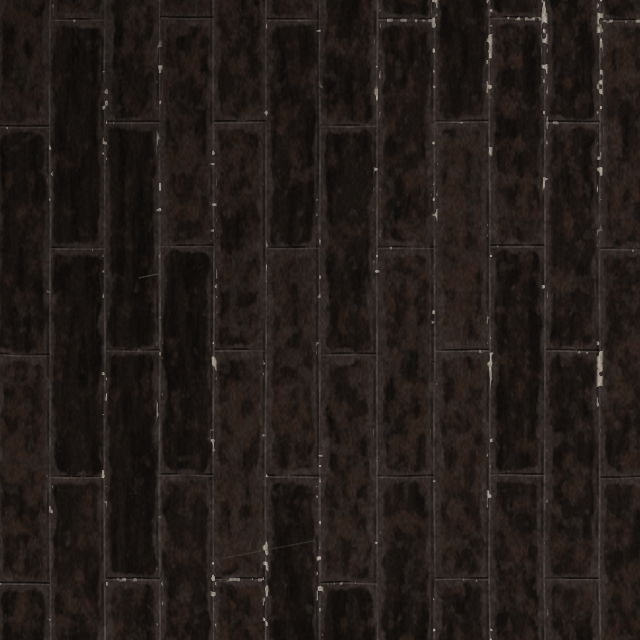
Give the GLSL for this texture, as a three.js fragment shader.

```glsl
// Dark worn planks: tall staggered tiles with grey scuffed rims, rusty mottling,
// thin pale seams and chipped white flecks. Alternate columns shift the tile grid;
// value noise roughens the rims and varies the wear from tile to tile.
varying vec2 vUv;

float hash(vec2 p) {
  p = fract(p * vec2(0.1031, 0.1137));
  p += dot(p, p.yx + 33.33);
  return fract((p.x + p.y) * p.x * 17.3);
}

float noise(vec2 p) {
  vec2 i = floor(p), f = fract(p);
  f = f * f * (3.0 - 2.0 * f);
  return mix(mix(hash(i), hash(i + vec2(1.0, 0.0)), f.x),
             mix(hash(i + vec2(0.0, 1.0)), hash(i + 1.0), f.x), f.y);
}

float fbm(vec2 p) {
  float sum = 0.0, gain = 0.53;
  for (int i = 0; i < 4; i++) {
    sum += gain * noise(p);
    p = mat2(1.6, 1.2, -1.2, 1.6) * p + 19.7;
    gain *= 0.5;
  }
  return sum;
}

float blob(vec2 p, vec2 center, vec2 size) {
  vec2 q = (p - center) / size;
  return exp(-dot(q, q));
}

float scratch(vec2 p, vec2 a, vec2 b) {
  vec2 ab = b - a;
  float t = clamp(dot(p - a, ab) / dot(ab, ab), 0.0, 1.0);
  return 1.0 - smoothstep(0.0003, 0.002, length(p - a - ab * t));
}

void main() {
  vec2 uv = vUv;
  const vec2 tileSize = vec2(0.0859, 0.357);

  // Staggered grid with slightly uneven columns and joints
  float bend = 0.008 * blob(uv, vec2(0.48, 0.5), vec2(0.13, 9.0));
  float wobble = (noise(vec2(uv.y * 9.0, floor(uv.x * 12.0))) - 0.5) * 0.002;
  float column = (uv.x + bend + wobble - 0.0781) / tileSize.x + 1.0;
  float columnId = floor(column);
  float seamId = floor(column + 0.5);
  float shift = mix(0.092, 0.254, mod(columnId, 2.0));
  shift += (hash(vec2(columnId + 5.0, 3.0)) - 0.5) * 0.010;
  float row = (uv.y - shift + (noise(uv * 24.0) - 0.5) * 0.002) / tileSize.y + 1.0;
  vec2 tileId = vec2(columnId, floor(row));
  vec2 cell = (fract(vec2(column, row)) - 0.5) * tileSize;
  float seamX = (column - seamId) * tileSize.x;
  float jointY = (row - floor(row + 0.5)) * tileSize.y;

  // Wear: a value per tile plus broad scuffed regions
  float tileWear = hash(tileId + vec2(41.0, 17.0));
  float region = blob(uv, vec2(0.64, 0.47), vec2(0.24, 0.34))
               + 0.6 * blob(uv, vec2(0.82, 0.12), vec2(0.25, 0.2));
  float wear = (tileWear - 0.5) * 0.28 + region * 0.13;
  float mottle = fbm(uv * vec2(62.0, 38.0) + tileId * 7.3);
  float grain = noise(uv * vec2(330.0, 210.0));
  float streak = fbm(uv * vec2(95.0, 14.0) + 31.0);

  // Dark glaze with rust and grey rubbed through it
  vec3 color = mix(vec3(0.066, 0.055, 0.049), vec3(0.105, 0.085, 0.075),
                   smoothstep(0.25, 0.65, streak + wear * 0.5));
  color = mix(color, vec3(0.205, 0.145, 0.118),
              0.75 * smoothstep(0.45, 0.82, mottle + wear));
  color = mix(color, vec3(0.185, 0.157, 0.145),
              0.6 * smoothstep(0.55, 0.8, fbm(uv * vec2(85.0, 60.0) + 7.0) + wear * 0.7));

  // Ragged grey rim around a rounded tile face
  vec2 corner = abs(cell) - tileSize * 0.5 + 0.019;
  float face = length(max(corner, 0.0)) + min(max(corner.x, corner.y), 0.0) - 0.019;
  float rimWidth = 0.0085 + (fbm(uv * vec2(70.0, 34.0) + 3.0) - 0.5) * 0.017
                 + region * 0.003 + (tileWear - 0.5) * 0.003;
  float rim = smoothstep(-0.004, 0.003, face + rimWidth);
  vec3 rimColor = vec3(0.202, 0.171, 0.159) * (0.72 + 0.52 * fbm(uv * 75.0 + 11.0));
  color = mix(color, rimColor, rim * 0.9);

  // Grooves beside the seams, then the thin pale lines
  float groove = 1.0 - smoothstep(0.0008, 0.003, abs(seamX + 0.0035));
  color *= 1.0 - 0.30 * groove * smoothstep(0.3, 0.7, noise(vec2(seamId * 9.0, uv.y * 28.0)));
  float crack = 1.0 - smoothstep(0.0004, 0.0022, abs(jointY - 0.0028));
  color *= 1.0 - 0.55 * crack * smoothstep(0.2, 0.6, noise(uv * 45.0));
  float seam = 1.0 - smoothstep(0.0004, 0.0024, abs(seamX));
  seam *= 0.25 + 0.65 * noise(vec2(seamId * 13.0, uv.y * 42.0));
  float joint = 1.0 - smoothstep(0.0003, 0.0021, abs(jointY));
  joint *= 0.2 + 0.7 * noise(uv * vec2(55.0, 20.0));
  color = mix(color, vec3(0.36, 0.32, 0.305), max(seam, joint) * 0.72);

  // White chips gather on a few stretches of seam
  float chipZone = smoothstep(0.68, 0.98, uv.y) * smoothstep(0.53, 0.72, uv.x)
                 + blob(uv, vec2(0.455, 0.1), vec2(0.065, 0.075))
                 + blob(uv, vec2(0.937, 0.415), vec2(0.025, 0.045))
                 + 0.45 * blob(uv, vec2(0.29, 0.09), vec2(0.3, 0.02)) + 0.12;
  float along = noise(vec2(seamId * 17.0 + 4.0, uv.y * 22.0));
  float chipNoise = noise(uv * vec2(180.0, 125.0) + 5.0) * 0.72 + along * 0.28;
  float chip = smoothstep(0.79, 0.89, chipNoise + chipZone * 0.24);
  float nearSeam = 1.0 - smoothstep(0.002, 0.0065, abs(seamX));
  float nearJoint = 0.7 * (1.0 - smoothstep(0.001, 0.004, abs(jointY)));
  color = mix(color, vec3(0.66, 0.62, 0.57), chip * max(nearSeam, nearJoint) * 0.9);

  // Faint scratches, fine grain and a darker upper left
  float scratches = scratch(uv, vec2(0.218, 0.566), vec2(0.247, 0.572))
                  + 0.45 * scratch(uv, vec2(0.35, 0.128), vec2(0.49, 0.155));
  color = mix(color, vec3(0.35, 0.32, 0.30), scratches * 0.65);
  color *= 0.84 + 0.32 * grain;
  color *= 1.0 - 0.22 * blob(uv, vec2(0.0, 1.0), vec2(0.5, 0.6));
  gl_FragColor = vec4(color, 1.0);
}
```
